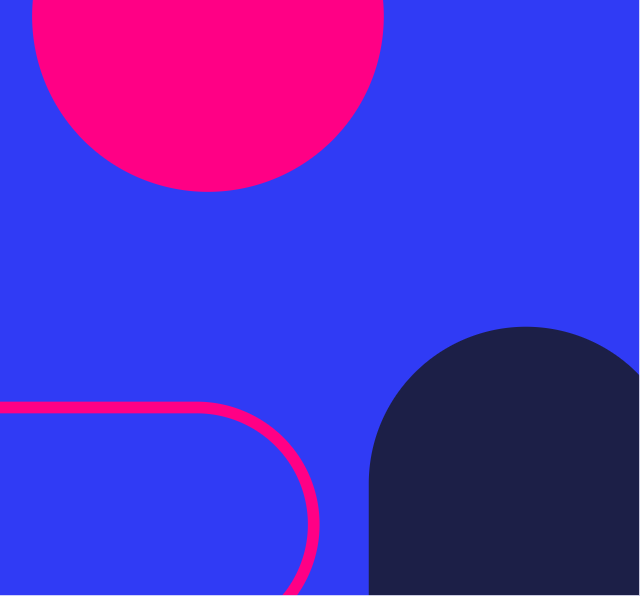
Reproduce this background procedurally as a WebGL 2 fragment shader.

```glsl
#version 300 es
precision highp float;

uniform vec2 u_resolution;
out vec4 fragColor;

// Palette
const vec3 BLUE = vec3(0.19, 0.23, 0.96);
const vec3 NAVY = vec3(0.11, 0.12, 0.28);
const vec3 PINK = vec3(1.0, 0.0, 0.52);
const vec3 PALE = vec3(0.93, 0.93, 1.0);

// Layout, in units of the canvas height
const float ASPECT = 1.0726;
const vec2 DISC_CENTER = vec2(0.3485, 0.9728);
const float DISC_RADIUS = 0.2947;
const vec2 ARCH_CENTER = vec2(0.8813, 0.1885);
const float ARCH_RADIUS = 0.2633;
const vec2 PILL_CENTER = vec2(0.3296, 0.1201);
const float PILL_RADIUS = 0.1962;
const float PILL_HALF_STROKE = 0.0098;
const float BORDER_WIDTH = 0.0014;

float discDistance(vec2 p, float radius) {
    return length(p) - radius;
}

// Round top with sides running down without end
float archDistance(vec2 p, float radius) {
    return length(vec2(p.x, max(p.y, 0.0))) - radius;
}

// Outline of a pill whose body runs left without end
float pillOutlineDistance(vec2 p, float radius, float halfStroke) {
    float body = length(vec2(max(p.x, 0.0), p.y)) - radius;
    return abs(body) - halfStroke;
}

// Antialiased coverage over one pixel
float coverage(float dist, float pixel) {
    return clamp(0.5 - dist / pixel, 0.0, 1.0);
}

void main() {
    vec2 p = gl_FragCoord.xy / u_resolution * vec2(ASPECT, 1.0);
    float pixel = 1.0 / u_resolution.y;

    float disc = discDistance(p - DISC_CENTER, DISC_RADIUS);
    float arch = archDistance(p - ARCH_CENTER, ARCH_RADIUS);
    float pill = pillOutlineDistance(p - PILL_CENTER, PILL_RADIUS, PILL_HALF_STROKE);

    vec3 color = mix(BLUE, PINK, coverage(min(disc, pill), pixel));
    color = mix(color, NAVY, coverage(arch, pixel));

    // Hairline along the right and bottom edges
    float border = min(ASPECT - p.x, p.y) - BORDER_WIDTH;
    color = mix(color, PALE, coverage(border, pixel));

    fragColor = vec4(color, 1.0);
}
```
